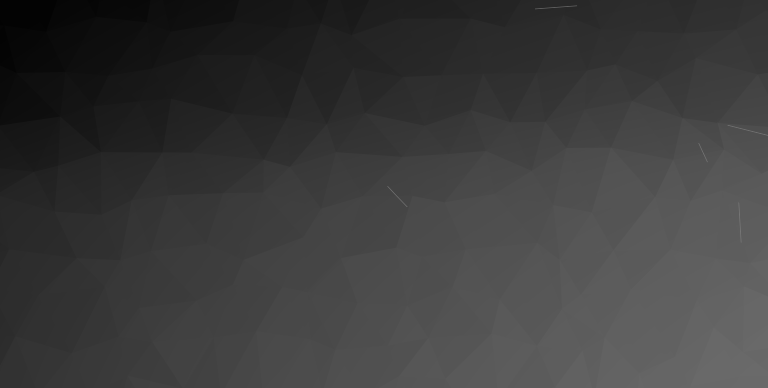
Give the GLSL for this background, as a Shadertoy shader.

```glsl
const float CELL_SIZE = 0.118;      // mesh spacing, in canvas heights
const float JITTER = 0.66;          // vertex displacement, in cells
const float FACET_NOISE = 0.015;    // random brightness range per facet
const float FACET_FLATNESS = 0.62;  // 1 = flat facets, 0 = smooth gradient
const float DARKEST = 0.016;
const float BASE = -0.008;
const vec2 SLOPE = vec2(0.278, 0.235);
const vec2 CURVE = vec2(0.080, 0.092);
const float CORNER_LIFT = 0.035;    // extra light toward the bottom right
const float RIDGE_LIFT = 0.052;     // brightness step below the upper band
const vec2 RIDGE_RANGE = vec2(0.22, 0.52);
const float RIDGE_TILT = 0.10;
const float SEAM_WIDTH = 0.0017;
const float SEAM_GREY = 0.54;
const float SEAM_OPACITY = 0.65;

// Open seams: start and end as fractions of the canvas
const int SEAM_COUNT = 5;
const vec4 SEAMS[SEAM_COUNT] = vec4[SEAM_COUNT](
    vec4(0.697, 0.977, 0.751, 0.985),
    vec4(0.948, 0.677, 1.000, 0.651),
    vec4(0.910, 0.630, 0.921, 0.583),
    vec4(0.505, 0.519, 0.530, 0.467),
    vec4(0.962, 0.477, 0.965, 0.376));

float hash(vec2 p) {
    return fract(sin(dot(p, vec2(127.1, 311.7))) * 43758.5453);
}

// Brightness grows from the top left to the bottom right
float gradient(vec2 uv) {
    vec2 d = clamp(vec2(uv.x, 1.0 - uv.y), 0.0, 1.0);
    float ridge = smoothstep(RIDGE_RANGE.x, RIDGE_RANGE.y, d.y + RIDGE_TILT * (d.x - 0.5));
    float shade = BASE + dot(d, SLOPE) - dot(d * d, CURVE);
    return max(DARKEST, shade + CORNER_LIFT * d.x * d.y + RIDGE_LIFT * ridge);
}

// Staggered, jittered mesh vertex in cell units
vec2 meshVertex(vec2 id) {
    vec2 offset = vec2(hash(id), hash(id + 57.3)) - 0.5;
    return id + vec2(0.5 * mod(id.y, 2.0), 0.0) + JITTER * offset;
}

// Signed distance to the left side of an edge
float edgeSide(vec2 p, vec2 a, vec2 b) {
    vec2 e = b - a, q = p - a;
    return (e.x * q.y - e.y * q.x) / max(length(e), 1e-4);
}

// Facet shade in x, pixel coverage in y; both premultiplied
vec2 facet(vec2 p, vec2 a, vec2 b, vec2 c, float pixel, float aspect) {
    float inside = min(edgeSide(p, a, b), min(edgeSide(p, b, c), edgeSide(p, c, a)));
    float coverage = clamp(0.5 + inside / pixel, 0.0, 1.0);
    vec2 center = (a + b + c) / 3.0;
    vec2 scale = vec2(CELL_SIZE / aspect, CELL_SIZE);
    float shade = mix(gradient(p * scale), gradient(center * scale), FACET_FLATNESS);
    shade += FACET_NOISE * (hash(center) - 0.5);
    return coverage * vec2(shade, 1.0);
}

float segmentDistance(vec2 p, vec2 a, vec2 b) {
    vec2 q = p - a, e = b - a;
    return length(q - e * clamp(dot(q, e) / dot(e, e), 0.0, 1.0));
}

void mainImage(out vec4 fragColor, in vec2 fragCoord) {
    float aspect = iResolution.x / iResolution.y;
    float pixel = 1.0 / iResolution.y;
    vec2 pos = fragCoord * pixel;
    vec2 p = pos / CELL_SIZE;
    float meshPixel = pixel / CELL_SIZE;

    // Split each nearby quad along its shorter diagonal
    vec2 sum = vec2(gradient(fragCoord / iResolution.xy), 1.0) * 1e-3;
    for (int y = -1; y <= 1; y++) {
        for (int x = -1; x <= 1; x++) {
            vec2 id = floor(p) + vec2(x, y);
            vec2 a = meshVertex(id);
            vec2 b = meshVertex(id + vec2(1.0, 0.0));
            vec2 c = meshVertex(id + vec2(1.0, 1.0));
            vec2 d = meshVertex(id + vec2(0.0, 1.0));
            if (distance(a, c) < distance(b, d)) {
                sum += facet(p, a, b, c, meshPixel, aspect);
                sum += facet(p, a, c, d, meshPixel, aspect);
            } else {
                sum += facet(p, a, b, d, meshPixel, aspect);
                sum += facet(p, b, c, d, meshPixel, aspect);
            }
        }
    }
    float grey = sum.x / sum.y;

    // Thin pale seams
    for (int i = 0; i < SEAM_COUNT; i++) {
        vec4 s = SEAMS[i] * vec4(aspect, 1.0, aspect, 1.0);
        float dist = segmentDistance(pos, s.xy, s.zw);
        float line = clamp((0.5 * SEAM_WIDTH - dist) / pixel + 0.5, 0.0, 1.0);
        grey = mix(grey, SEAM_GREY, SEAM_OPACITY * line);
    }
    fragColor = vec4(vec3(clamp(grey, 0.0, 1.0)), 1.0);
}
```
